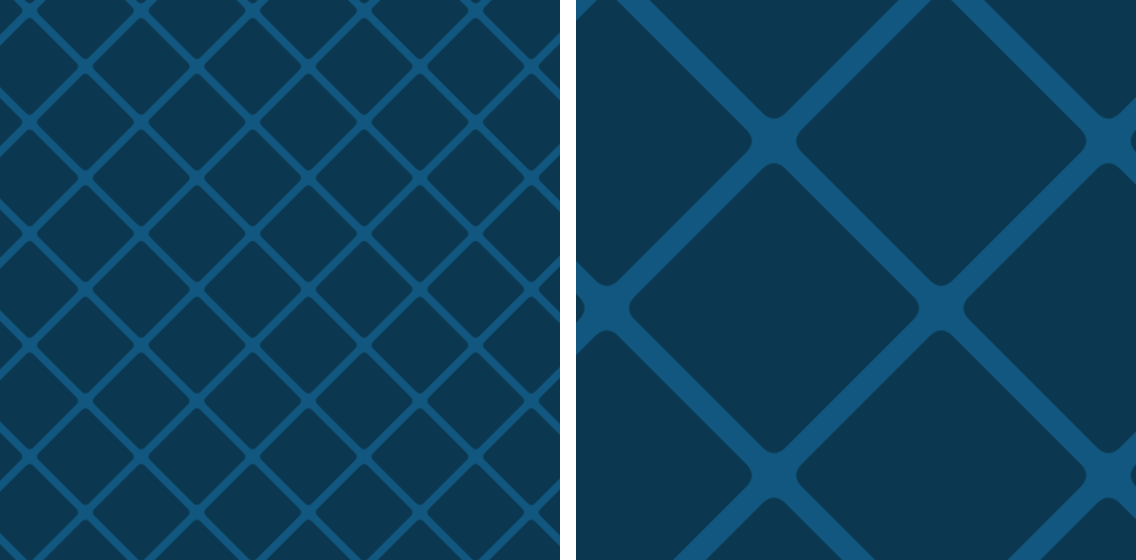
Left, the full canvas; right, a detail of the centre.
Reproduce this pattern procedurally as a Shadertoy shader.

```glsl
// Distance from the centre of the nearest line in each diagonal family
vec2 diagonalDistances(vec2 p, float period) {
    vec2 diagonal = vec2(p.x + p.y, p.x - p.y) / period;
    return abs(fract(diagonal + 0.5) - 0.5) * period * inversesqrt(2.0);
}

// Minimum with a rounded blend where both distances are close
float smoothMin(float a, float b, float radius) {
    float h = max(radius - abs(a - b), 0.0) / radius;
    return min(a, b) - h * h * radius * 0.25;
}

void mainImage(out vec4 fragColor, in vec2 fragCoord) {
    vec2 uv = fragCoord / iResolution.y;

    // Diamond lattice, anchored on one crossing
    vec2 lines = diagonalDistances(uv - vec2(0.4512, 0.5828), 0.1991);

    // Thin bars with small fillets at the crossings
    float latticeDist = smoothMin(lines.x, lines.y, 0.01) - 0.0069;

    float edge = 1.0 / iResolution.y;
    float lattice = 1.0 - smoothstep(-edge, edge, latticeDist);

    vec3 navy = vec3(0.043, 0.218, 0.312);
    vec3 steelBlue = vec3(0.068, 0.342, 0.497);
    fragColor = vec4(mix(navy, steelBlue, lattice), 1.0);
}
```
